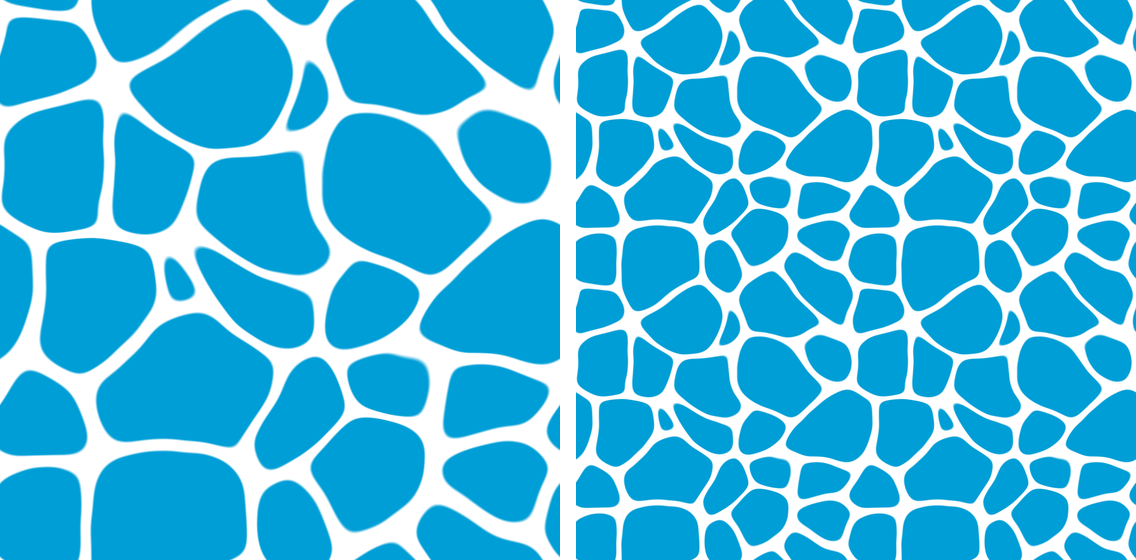
Left, the tile; right, the same tile 2 across and 2 down.
Reproduce this pattern procedurally as a Shadertoy shader.

```glsl
const vec3 WATER = vec3(0.0, 0.62, 0.84);
const vec3 FOAM = vec3(1.0);
const int GRID = 5;                // cells per side, wraps at the canvas edge
const float JITTER = 0.8;          // scatter of the cell centres
const float SIZE_SPREAD = 0.03;    // contrast between large and small cells
const float ROUNDING = 70.0;       // lower values give rounder corners
const float HALF_WIDTH = 0.0092;   // mean half width of the foam strands
const float WIDTH_VARIATION = 0.003;
const float BROAD_WARP = 0.032;
const float FINE_WARP = 0.006;
const float SOFTNESS = 0.0023;     // half width of the edge blend

// Integer hash: three random values in 0..1 per lattice point
vec3 hash3(ivec2 cell, int seed) {
    uvec3 v = uvec3(cell.x, cell.y, seed) * 1664525u + 1013904223u;
    v.x += v.y * v.z; v.y += v.z * v.x; v.z += v.x * v.y;
    v ^= v >> 16u;
    v.x += v.y * v.z; v.y += v.z * v.x; v.z += v.x * v.y;
    return vec3(v >> 8u) / 16777216.0;
}

// Smooth value noise in -1..1 that repeats after one canvas
vec3 tileNoise(vec2 p, int period, int seed) {
    p *= float(period);
    ivec2 lo = ivec2(floor(p)) % period;
    ivec2 hi = (lo + 1) % period;
    vec2 f = fract(p);
    f = f * f * f * (f * (f * 6.0 - 15.0) + 10.0);
    vec3 bottom = mix(hash3(lo, seed), hash3(ivec2(hi.x, lo.y), seed), f.x);
    vec3 top = mix(hash3(ivec2(lo.x, hi.y), seed), hash3(hi, seed), f.x);
    return mix(bottom, top, f.y) * 2.0 - 1.0;
}

// Wrapped offset to a cell centre (xy) and its weighted distance (z)
vec3 site(vec2 p, int index) {
    ivec2 cell = ivec2(index % GRID, index / GRID);
    vec3 rnd = hash3(cell, 7);
    vec2 centre = (vec2(cell) + 0.5 + JITTER * (rnd.xy - 0.5)) / float(GRID);
    vec2 offset = p - centre;
    offset -= floor(offset + 0.5);
    return vec3(offset, dot(offset, offset) - SIZE_SPREAD * rnd.z);
}

// Distance to the cell border, with the corners rounded off
float borderDistance(vec2 p) {
    int owner = 0;
    vec3 nearest = vec3(0.0, 0.0, 9.0);
    for (int i = 0; i < GRID * GRID; i++) {
        vec3 s = site(p, i);
        if (s.z < nearest.z) { nearest = s; owner = i; }
    }
    float sum = 0.0;
    for (int i = 0; i < GRID * GRID; i++) {
        if (i == owner) continue;
        vec3 s = site(p, i);
        float gap = 0.5 * (s.z - nearest.z) / max(length(s.xy - nearest.xy), 0.001);
        sum += exp(-ROUNDING * gap);
    }
    return -log(max(sum, 1e-9)) / ROUNDING;
}

void mainImage(out vec4 fragColor, in vec2 fragCoord) {
    vec2 uv = fract(fragCoord / iResolution.xy);

    // Bend the cells into wavy pools
    vec3 broad = tileNoise(uv, 6, 11);
    vec3 fine = tileNoise(uv, 13, 23);
    vec2 p = uv + BROAD_WARP * broad.xy + FINE_WARP * fine.xy;

    // Foam strands of changing width around the water
    float edge = borderDistance(p) - HALF_WIDTH - WIDTH_VARIATION * broad.z;
    float blend = max(SOFTNESS, 0.75 / iResolution.y);
    fragColor = vec4(mix(FOAM, WATER, smoothstep(-blend, blend, edge)), 1.0);
}
```
